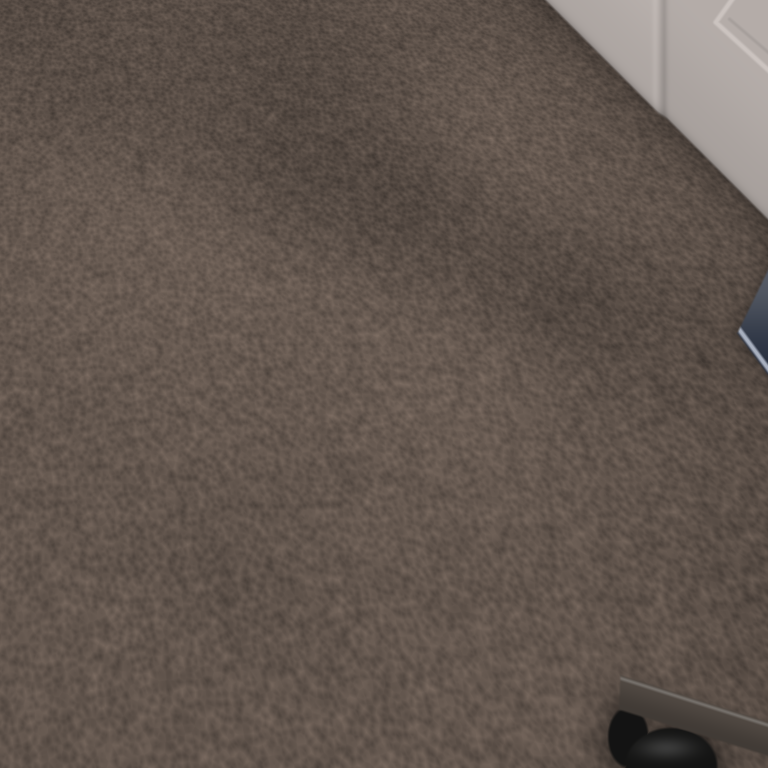
Write a Shadertoy shader that draws this texture.

```glsl
// Brown carpet in perspective with a pale cabinet base, a blue corner and a chair caster.
#define CARPET vec3(0.388, 0.338, 0.305)
#define PAINT vec3(0.700, 0.670, 0.655)
#define METAL vec3(0.255, 0.230, 0.210)
#define RUBBER vec3(0.075, 0.075, 0.073)
#define GRAIN 0.20
#define GRAIN_SCALE 260.0
#define HORIZON 2.5
#define SOFT 0.0022
#define CABINET_LINE 1.710
#define SEAM_X 0.864

// Worn patches: centre x, centre y, radius, brightness change
const int PATCH_COUNT = 11;
const vec4 PATCHES[PATCH_COUNT] = vec4[PATCH_COUNT](
    vec4(0.40, 0.88, 0.10, -0.12), vec4(0.37, 0.76, 0.06, -0.10),
    vec4(0.54, 0.72, 0.06, -0.13), vec4(0.73, 0.61, 0.06, -0.15),
    vec4(0.15, 0.88, 0.07, -0.07), vec4(0.90, 0.54, 0.09, -0.09),
    vec4(0.25, 0.67, 0.12, 0.07), vec4(0.62, 0.48, 0.10, 0.05),
    vec4(0.62, 0.85, 0.06, 0.05), vec4(0.28, 0.25, 0.07, -0.05),
    vec4(0.95, 0.28, 0.11, -0.06));

vec2 hash2(vec2 cell) {
    vec3 h = fract(cell.xyx * vec3(0.1031, 0.1030, 0.0973));
    h += dot(h, h.yzx + 33.33);
    return fract((h.xx + h.yz) * h.zy);
}

// Distance to the nearest scattered cell point
float cellular(vec2 q) {
    vec2 cell = floor(q), f = fract(q);
    float nearest = 2.0;
    for (int j = -1; j <= 1; j++)
        for (int i = -1; i <= 1; i++) {
            vec2 o = vec2(i, j);
            vec2 r = o + hash2(cell + o) - f;
            nearest = min(nearest, dot(r, r));
        }
    return sqrt(nearest);
}

float fill(float d) { return 1.0 - smoothstep(-SOFT, SOFT, d); }
float falloff(float d, float reach) { return exp(-max(d, 0.0) / reach); }
float ridge(float d, float width) { return exp(-d * d / (width * width)); }

// Signed distance to the line a-b, negative on its left
float side(vec2 p, vec2 a, vec2 b) {
    vec2 t = normalize(b - a);
    return dot(p - a, vec2(t.y, -t.x));
}

float segment(vec2 p, vec2 a, vec2 b) {
    vec2 ab = b - a;
    return length(p - a - ab * clamp(dot(p - a, ab) / dot(ab, ab), 0.0, 1.0));
}

float ellipse(vec2 p, vec2 centre, vec2 radii) {
    return (length((p - centre) / radii) - 1.0) * min(radii.x, radii.y);
}

vec3 carpet(vec2 p) {
    // Pile shrinks toward the horizon; opposed layers keep it balanced
    float depth = 1.0 / (HORIZON - p.y);
    vec2 q = vec2((p.x - 0.5) * depth, depth * 1.9) * GRAIN_SCALE;
    q.x += 0.3 * q.y;
    float pile = cellular(q + 91.0) - cellular(q * 0.73 + 117.0)
               + 0.5 * (cellular(q * 0.33 + 141.0) - cellular(q * 0.24 + 163.0));
    float light = 1.0 + GRAIN * pile;
    // Broad wear, stretched along the diagonal
    for (int i = 0; i < PATCH_COUNT; i++) {
        vec2 d = p - PATCHES[i].xy;
        d = vec2(dot(d, vec2(0.87, -0.5)) / 1.5, dot(d, vec2(0.5, 0.87))) / PATCHES[i].z;
        light += PATCHES[i].w * exp(-0.6 * dot(d, d));
    }
    light += 0.015 * sin(p.x * 13.0 + 3.0 * sin(p.y * 9.0)) * sin(p.y * 17.0 + p.x * 5.0);
    light -= 0.20 * smoothstep(0.40, 0.95, length(p - vec2(0.42, 0.42)));
    return CARPET * light;
}

vec3 cabinet(vec2 p, float d) {
    vec3 col = PAINT * (0.97 + 0.07 * smoothstep(0.0, 0.14, -d));
    col *= 1.0 - 0.03 * smoothstep(-0.002, 0.002, p.x - SEAM_X);
    // Door seam
    col *= 1.0 - 0.12 * ridge(p.x - SEAM_X, 0.005);
    col += 0.03 * ridge(p.x - SEAM_X + 0.011, 0.004);
    // Raised panel moulding
    vec2 corner = vec2(0.932, 0.971);
    float lip = min(segment(p, corner, vec2(1.01, 0.900)), segment(p, corner, vec2(0.960, 1.01)));
    float inset = segment(p, corner + vec2(0.018, 0.004), vec2(1.02, 0.915));
    col += 0.09 * fill(lip - 0.003);
    col *= 1.0 - 0.08 * fill(inset - 0.002);
    return col * (1.0 - 0.22 * falloff(-d, 0.004));
}

void mainImage(out vec4 fragColor, in vec2 fragCoord) {
    vec2 p = fragCoord / iResolution.xy;
    vec3 col = carpet(p);

    // Cabinet and its contact shadow
    float base = (CABINET_LINE - p.x - p.y) * 0.707 + 0.003 * smoothstep(0.855, 0.870, p.x);
    col *= 1.0 - 0.25 * falloff(base, 0.020);
    col = mix(col, cabinet(p, base), fill(base));

    // Blue corner with a bright lower rim
    vec2 tip = vec2(0.960, 0.566);
    float rim = side(p, tip, vec2(1.0, 0.512));
    float corner = max(rim, side(p, vec2(1.0, 0.648), tip));
    vec3 blue = mix(vec3(0.17, 0.20, 0.26), vec3(0.33, 0.35, 0.39), smoothstep(0.53, 0.64, p.y));
    blue = mix(blue, vec3(0.66, 0.69, 0.75), fill(abs(rim + 0.005) - 0.003));
    col = mix(col * (1.0 - 0.2 * falloff(corner, 0.012)), blue, fill(corner));

    // Caster wheels with a soft floor shadow
    float frontWheel = ellipse(p, vec2(0.874, 0.002), vec2(0.060, 0.050));
    float wheels = min(frontWheel, ellipse(p, vec2(0.818, 0.040), vec2(0.026, 0.039)));
    col = mix(col * (1.0 - 0.35 * falloff(wheels, 0.016)), RUBBER, fill(wheels));
    col += 0.15 * ridge(length((p - vec2(0.868, 0.026)) / vec2(0.036, 0.014)), 1.0) * fill(frontWheel);

    // Metal leg with a lit top edge
    vec2 legTop = vec2(0.808, 0.121), legLow = vec2(0.806, 0.076);
    float top = side(p, vec2(1.0, 0.060), legTop);
    float leg = max(max(top, side(p, legTop, legLow)), side(p, legLow, vec2(1.0, 0.016)));
    vec3 metal = METAL * (1.0 + 0.25 * smoothstep(-0.04, 0.0, top));
    metal = mix(metal, vec3(0.46, 0.44, 0.42), fill(abs(top + 0.004) - 0.002));
    fragColor = vec4(clamp(mix(col, metal, fill(leg)), 0.0, 1.0), 1.0);
}
```
